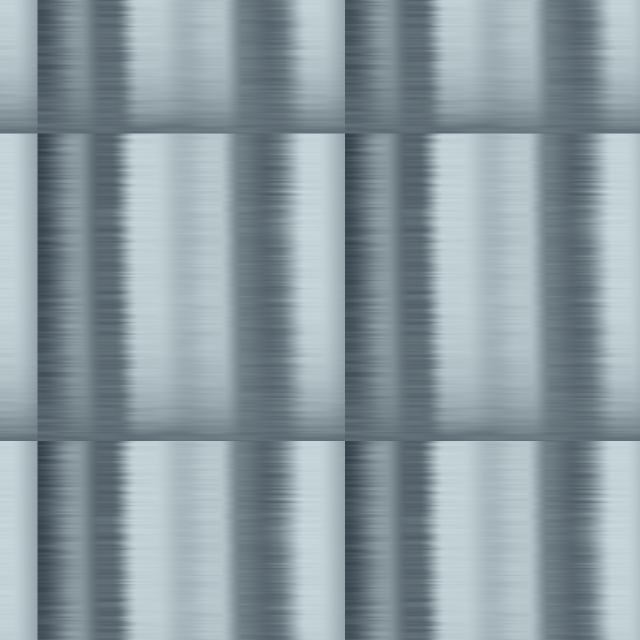
Reproduce this texture procedurally as a three.js fragment shader.

```glsl
// Brushed steel tiles with soft vertical reflections and fine horizontal grain.
varying vec2 vUv;

float hash(vec2 p) {
  return fract(sin(dot(p, vec2(127.1, 311.7))) * 43758.5453);
}

float noise(vec2 p) {
  vec2 i = floor(p);
  vec2 f = fract(p);
  f = f * f * (3.0 - 2.0 * f);
  return mix(mix(hash(i), hash(i + vec2(1.0, 0.0)), f.x),
             mix(hash(i + vec2(0.0, 1.0)), hash(i + vec2(1.0, 1.0)), f.x), f.y);
}

// Brightness of the light and dark bands across one tile
float bands(float x) {
  float b = 0.22;
  b += 0.32 * smoothstep(0.00, 0.12, x);
  b -= 0.20 * smoothstep(0.13, 0.20, x);
  b += 0.42 * smoothstep(0.24, 0.32, x);
  b -= 0.10 * smoothstep(0.38, 0.47, x);
  b += 0.06 * smoothstep(0.48, 0.56, x);
  b -= 0.28 * smoothstep(0.59, 0.66, x);
  b -= 0.10 * smoothstep(0.65, 0.74, x);
  b += 0.10 * smoothstep(0.74, 0.81, x);
  b += 0.33 * smoothstep(0.78, 0.87, x);
  b -= 0.22 * smoothstep(0.91, 1.03, x);
  return b;
}

vec3 steel(vec2 uv) {
  vec2 p = fract((uv - vec2(0.0586, 0.3112)) / 0.4805);

  // Long thin scratches in two sizes
  float fine = noise(p * vec2(9.0, 190.0)) - 0.5;
  float broad = noise(p * vec2(5.0, 75.0) + 37.0) - 0.5;
  float grain = 0.65 * fine + 0.35 * broad;

  // Bands lean slightly towards the base and fray along the scratches
  float low = 1.0 - p.y;
  float tone = bands(p.x - 0.02 * low * low + 0.022 * grain);

  // Dark bands lift downwards, then everything fades to grey at the base
  tone += max(0.42 - tone, 0.0) * 0.4 * low;
  tone = mix(tone, 0.38, exp(-8.0 * p.y));
  tone += grain * mix(0.10, 0.05, smoothstep(0.45, 0.75, tone));

  return mix(vec3(0.22, 0.27, 0.31), vec3(0.74, 0.80, 0.82), (tone - 0.22) / 0.52);
}

void main() {
  // Four samples soften the tile seams
  vec3 color = vec3(0.0);
  for (int i = 0; i < 4; i++) {
    vec2 corner = vec2(mod(float(i), 2.0), floor(float(i) / 2.0)) - 0.5;
    color += 0.25 * steel(vUv + 0.001 * corner);
  }
  gl_FragColor = vec4(color, 1.0);
}
```
